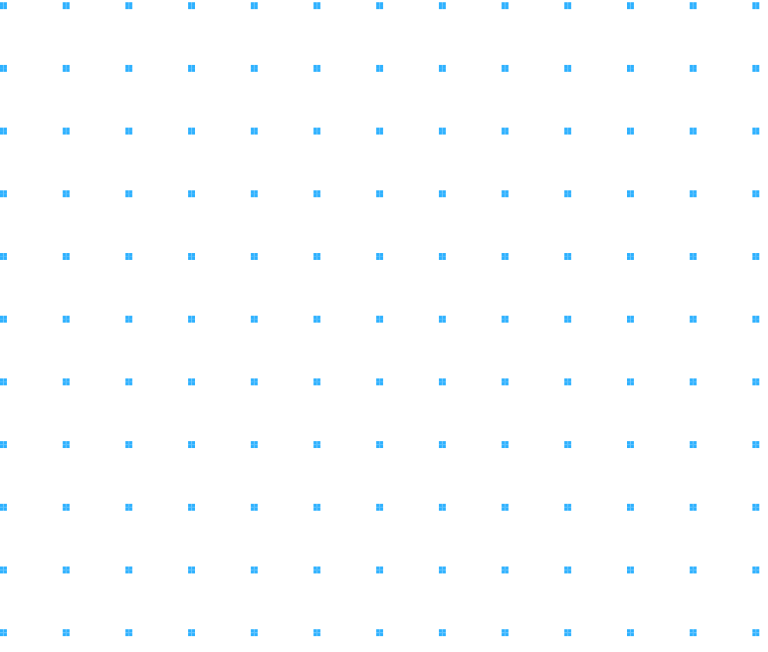
Give the GLSL for this pattern, as a Shadertoy shader.

```glsl
// A sparse square grid of small blue dots on white. Each dot is a square
// split by a faint pale cross; the horizontal arm strengthens down the canvas.
// Cells repeat by rounding, and edges use box-filtered coverage.

#define PITCH 0.08164               // dot spacing, in canvas widths
#define FIRST_DOT vec2(0.0045, 0.0074) // centre of the top-left dot
#define DOT_HALF 0.0045             // half the side of a dot
#define SEAM_HALF 0.0007            // half the width of the cross arms
#define SEAM_STRENGTH 0.30
#define SEAM_TOP_FADE 0.15          // horizontal arm strength at the top
#define PAPER vec3(1.0)
#define DOT_BLUE vec3(0.17, 0.69, 1.0)

// Share of a pixel covered by a band of the given half width around zero.
vec2 bandCoverage(vec2 x, float halfWidth, float pixel) {
    return clamp((x + halfWidth) / pixel + 0.5, 0.0, 1.0)
         - clamp((x - halfWidth) / pixel + 0.5, 0.0, 1.0);
}

void mainImage(out vec4 fragColor, in vec2 fragCoord) {
    // Canvas-width units, measured from the top left.
    float pixel = 1.0 / iResolution.x;
    vec2 pos = vec2(fragCoord.x, iResolution.y - fragCoord.y) * pixel;
    float down = 1.0 - fragCoord.y / iResolution.y;

    // Offset from the nearest dot centre.
    vec2 cell = (pos - FIRST_DOT) / PITCH;
    vec2 local = (cell - floor(cell + 0.5)) * PITCH;

    // Square dot.
    vec2 side = bandCoverage(local, DOT_HALF, pixel);
    float dotMask = side.x * side.y;

    // Pale cross through the dot.
    vec2 seam = bandCoverage(local, SEAM_HALF, pixel);
    seam.y *= mix(SEAM_TOP_FADE, 1.0, down);
    float cross = SEAM_STRENGTH * max(seam.x, seam.y);

    vec3 dotColor = mix(DOT_BLUE, PAPER, cross);
    fragColor = vec4(mix(PAPER, dotColor, dotMask), 1.0);
}
```
